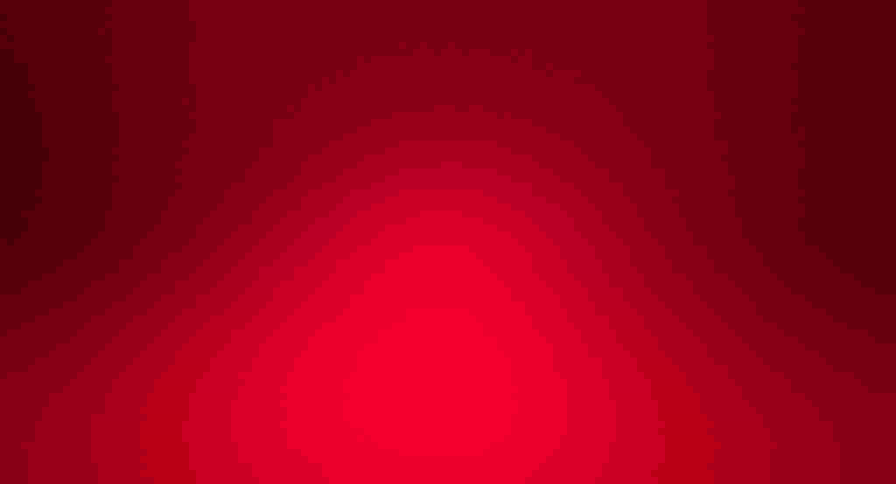
This background is drawn by a Shadertoy shader. Its source:

```glsl
// A crimson spotlight glow rising from below, stepped into blocky colour bands.
#define ASPECT_HEIGHT 0.539
#define CELLS vec2(128.0, 69.0)
#define BAND_STEP 0.065
#define DARK_LEVEL 0.34
#define PEAK_LEVEL 0.96
#define GRAIN 0.010
#define GLOW_CENTRE vec2(0.492, 0.24)
#define GLOW_STRENGTH 0.42
#define FLOOR_STRENGTH 0.22

float hash(vec2 p) {
    return fract(sin(dot(p, vec2(127.1, 311.7))) * 43758.5453);
}

float bell(float x) {
    return exp(-x * x);
}

// Continuous brightness; p spans one unit of width
float brightness(vec2 p) {
    // Broad backdrop with dark sides
    float side = (p.x - 0.501) / 0.397;
    float backdrop = 0.30 + 0.18 * exp(-pow(abs(side), 4.0));
    backdrop -= 0.03 * bell(p.x / 0.143) * bell((p.y - 0.37) / 0.117);

    // Light pooled along the lower edge
    float pool = FLOOR_STRENGTH * (1.0 - smoothstep(0.031, 0.292, p.y));

    // Main glow: narrow above, spreading below, wider to the left
    vec2 offset = p - GLOW_CENTRE;
    float spread = 1.0 - smoothstep(0.096, 0.396, p.y);
    float leftWidth = mix(0.156, 0.30, spread);
    float rightWidth = mix(0.189, 0.232, spread);
    float width = offset.x < 0.0 ? leftWidth : rightWidth;
    float height = offset.y > 0.0 ? 0.143 : 0.30;
    float glow = GLOW_STRENGTH * bell(offset.x / width) * bell(offset.y / height);

    return backdrop + pool + glow;
}

// Colour of the block that holds uv
vec3 bandColour(vec2 uv) {
    vec2 cell = floor(uv * CELLS);
    vec2 centre = (cell + 0.5) / CELLS;
    float light = brightness(centre * vec2(1.0, ASPECT_HEIGHT));
    light += GRAIN * (hash(cell) - 0.5);

    // Quantise into bands
    float band = floor((light - DARK_LEVEL) / BAND_STEP + 0.5);
    float red = min(DARK_LEVEL + BAND_STEP * band, PEAK_LEVEL);

    // Middle bands lean pink above and scarlet below
    float blue = 0.228 * red - 0.037;
    float middle = bell((red - 0.72) / 0.04);
    blue += middle * mix(-0.05, 0.02, smoothstep(0.05, 0.55, centre.y));
    return vec3(red, 0.0, max(blue, 0.0));
}

void mainImage(out vec4 fragColor, in vec2 fragCoord) {
    // Four samples smooth the block edges
    vec3 colour = vec3(0.0);
    for (int i = 0; i < 4; i++) {
        vec2 shift = vec2(float(i % 2), float(i / 2)) * 0.5 - 0.25;
        colour += bandColour((fragCoord + shift) / iResolution.xy);
    }
    fragColor = vec4(colour * 0.25, 1.0);
}
```
